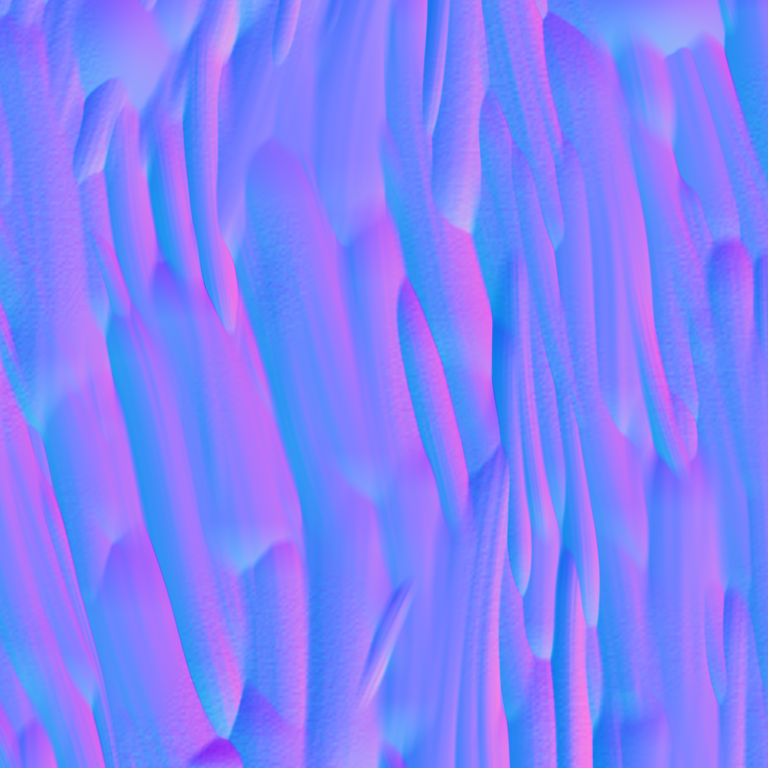
Write a three.js fragment shader that draws this texture map.

```glsl
varying vec2 vUv;

float hash(vec2 p) {
  return fract(sin(dot(p, vec2(127.1, 311.7))) * 43758.5453);
}

float noise(vec2 p) {
  vec2 i = floor(p), f = fract(p);
  f = f * f * (3.0 - 2.0 * f);
  return mix(mix(hash(i), hash(i + vec2(1.0, 0.0)), f.x),
             mix(hash(i + vec2(0.0, 1.0)), hash(i + 1.0), f.x), f.y);
}

float smoothMax(float a, float b, float k) {
  float h = max(k - abs(a - b), 0.0) / k;
  return max(a, b) + h * h * k * 0.25;
}

float bump(vec2 p, vec2 center, vec2 size) {
  vec2 d = (p - center) / size;
  return exp(-dot(d, d));
}

// Sideways drift of a stroke per unit of height
float leanAt(vec2 c) {
  float lean = -0.27;
  lean += 0.55 * smoothstep(0.66, 0.92, c.y) * (1.0 - smoothstep(0.48, 0.68, c.x));
  lean += 0.22 * smoothstep(0.5, 0.75, c.x) * (1.0 - smoothstep(0.35, 0.6, c.y));
  return lean + 0.6 * bump(c, vec2(0.48, 0.1), vec2(0.13, 0.2));
}

// Adds one layer of long rounded ridges to the height
float addStrokes(float height, vec2 p, vec2 cellSize, float width, float amp, float lift, float seed) {
  vec2 home = floor(p / cellSize);
  for (float j = -2.0; j <= 2.0; j++) {
    for (float i = -3.0; i <= 3.0; i++) {
      vec2 cell = home + vec2(i, j);
      vec2 id = cell + seed;
      vec2 center = (cell + vec2(hash(id), hash(id + 17.3))) * cellSize;
      float shape = hash(id + 31.7);
      float y = p.y - center.y;
      float lean = leanAt(center) + 0.26 * (hash(id + 47.1) - 0.5);
      float bend = 0.9 * (hash(id + 59.9) - 0.5);
      float across = p.x - center.x - lean * y - bend * y * y;
      float w = width * mix(0.7, 1.35, shape);
      float u = across / w;
      float t = y / (cellSize.y * mix(0.9, 1.6, hash(id + 71.3)));
      float tip = max(abs(t) - 0.6, 0.0);
      float ridge = amp * (1.0 - u * u - 8.0 * tip * tip);
      ridge += lift + hash(id + 83.9);
      // Bristle marks running along the stroke
      ridge += 0.07 * amp * noise(vec2(u * 5.0 + shape * 90.0, t * 1.5));
      float soft = hash(id + 97.7);
      height = smoothMax(height, ridge, mix(0.03, 0.6, soft * soft));
    }
  }
  return height;
}

float heightAt(vec2 uv) {
  vec2 p = uv;
  p.x += 0.025 * (noise(uv * vec2(5.0, 4.0)) - 0.5);
  // Bare ground shows as calm patches near the borders
  float height = 2.2 * bump(p, vec2(0.15, 0.96), vec2(0.11, 0.13));
  height += 2.2 * bump(p, vec2(0.83, 1.0), vec2(0.13, 0.1));
  height += 2.0 * bump(p, vec2(0.26, 0.0), vec2(0.1, 0.05));
  height = addStrokes(height, p, vec2(0.1, 0.22), 0.05, 1.0, 0.0, 3.0);
  height = addStrokes(height, p, vec2(0.075, 0.19), 0.024, 0.5, 0.4, 211.0);
  // Fine grain in patches
  float grain = smoothstep(0.35, 0.75, noise(uv * vec2(11.0, 6.0) + 40.0));
  return height + 0.018 * grain * (noise(uv * 230.0) + 0.5 * noise(uv * 110.0));
}

void main() {
  // Slope by finite differences
  float e = 0.0025;
  float h = heightAt(vUv);
  vec2 slope = vec2(heightAt(vUv + vec2(e, 0.0)) - h,
                    heightAt(vUv + vec2(0.0, e)) - h) / e;

  // Relief strength varies over the surface
  float relief = 0.024 * mix(0.65, 1.3, noise(vUv * vec2(5.0, 3.5) + 9.0));
  relief *= 1.0 - 0.5 * bump(vUv, vec2(0.43, 0.83), vec2(0.16, 0.13));
  slope *= relief;

  // Encode the tilt with the green axis pointing down
  vec2 tilt = vec2(-slope.x, slope.y) / sqrt(1.0 + dot(slope, slope));
  vec3 color = vec3(0.5 + 0.5 * tilt.x, 0.505 + 0.5 * tilt.y, 1.0 - 0.11 * dot(tilt, tilt));
  gl_FragColor = vec4(clamp(color, 0.0, 1.0), 1.0);
}
```
